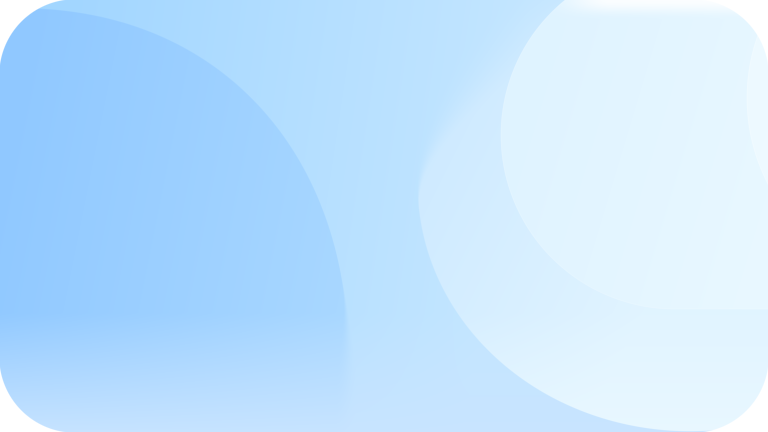
Write a WebGL 1 fragment shader that draws this background.

```glsl
precision highp float;

uniform vec2 u_resolution;

const float ASPECT = 16.0 / 9.0;
const vec3 WHITE = vec3(1.0);

// Approximate distance to a superellipse; power 2.0 is an ellipse
float superellipse(vec2 p, vec2 radii, float power) {
  vec2 q = pow(max(abs(p) / radii, 0.0001), vec2(power));
  return (pow(q.x + q.y, 1.0 / power) - 1.0) * min(radii.x, radii.y);
}

float roundedBox(vec2 p, vec2 halfSize, float radius) {
  vec2 q = abs(p) - halfSize + radius;
  return length(max(q, 0.0)) + min(max(q.x, q.y), 0.0) - radius;
}

// Capsule that runs on without end to the right
float rightCapsule(vec2 p, float radius) {
  return length(vec2(min(p.x, 0.0), p.y)) - radius;
}

// Coverage inside a shape, fading inward over the given width
float inside(float dist, float width) {
  return 1.0 - smoothstep(-width, 0.0, dist);
}

// Thin line just within the outline
float rim(float dist, float width, float pixel) {
  return inside(dist, pixel) * smoothstep(-width, 0.0, dist);
}

// Horizontal position whose level lines lean to the right
float lean(vec2 p, float amount) {
  return p.x - amount * (p.y - 0.5);
}

vec3 ramp(vec3 from, vec3 to, float start, float end, float t) {
  return mix(from, to, clamp((t - start) / (end - start), 0.0, 1.0));
}

void main() {
  vec2 p = gl_FragCoord.xy / u_resolution * vec2(ASPECT, 1.0);
  float pixel = 1.5 / u_resolution.y;

  // Sky gradient
  vec3 color = ramp(vec3(0.635, 0.838, 1.0), vec3(0.765, 0.90, 1.0), 0.1, 1.15, lean(p, 0.15));

  // Deep blue dome, nearly merging with the sky at its right side
  float dome = superellipse(p - vec2(0.023, 0.144), vec2(0.785, 0.838), 2.22);
  float domeFade = mix(pixel, 0.05, 1.0 - smoothstep(0.1, 0.35, p.y));
  vec3 domeColor = ramp(vec3(0.565, 0.785, 1.0), vec3(0.66, 0.843, 1.0), 0.0, 0.85, lean(p, 0.2));
  color = mix(color, domeColor, inside(dome - 0.4 * domeFade, domeFade));

  // Pale mist rising from the lower edge
  float mist = clamp((0.275 - p.y) / 0.29, 0.0, 1.0);
  color = mix(color, vec3(0.785, 0.894, 1.0), mist);

  // Large pale oval, crisp below and blurred above
  float oval = superellipse(p - vec2(1.597, 0.572), vec2(0.632, 0.572), 2.0);
  float ovalFade = mix(pixel, 0.17, smoothstep(0.52, 0.92, p.y));
  vec3 ovalColor = ramp(vec3(0.805, 0.915, 1.0), vec3(0.88, 0.955, 1.0), 0.9, 1.6, lean(p, 0.5));
  ovalColor = mix(ovalColor, vec3(0.925, 0.975, 1.0), 0.7 * mist);
  color = mix(color, ovalColor, inside(oval, ovalFade));

  // Frosted capsule with a fine bright rim
  float capsule = rightCapsule(p - vec2(1.5625, 0.6875), 0.405);
  vec3 capsuleColor = ramp(vec3(0.875, 0.952, 1.0), vec3(0.91, 0.97, 1.0), 1.15, 1.8, lean(p, 0.3));
  float topGlow = smoothstep(0.955, 1.0, p.y) * smoothstep(1.25, 1.42, p.x);
  capsuleColor = mix(capsuleColor, WHITE, 0.85 * topGlow);
  color = mix(color, capsuleColor, inside(capsule, pixel));
  color = mix(color, WHITE, 0.25 * rim(capsule, 0.005, pixel));

  // Brighter disc entering from the right
  float disc = length(p - vec2(2.162, 0.773)) - 0.435;
  color = mix(color, vec3(0.94, 0.98, 1.0), 0.75 * inside(disc, pixel));
  color = mix(color, WHITE, 0.4 * rim(disc, 0.005, pixel));

  // White outside the rounded card, which fills the canvas to its edges
  vec2 halfCard = vec2(ASPECT, 1.0) * 0.5;
  float card = roundedBox(p - halfCard, halfCard, 0.174);
  color = mix(color, WHITE, smoothstep(0.0, pixel, card));

  gl_FragColor = vec4(color, 1.0);
}
```
